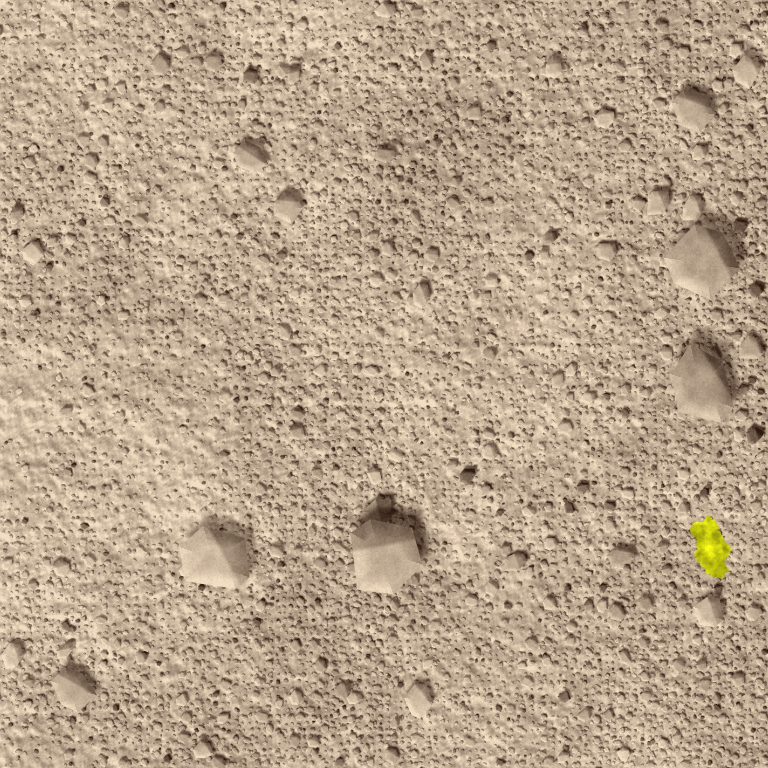
This texture is drawn by a WebGL 2 fragment shader. Its source:

```glsl
#version 300 es
precision highp float;

uniform vec2 u_resolution;
out vec4 fragColor;

const float TAU = 6.2831853;
const vec2 LIGHT = vec2(-0.5, -0.866);   // direction towards the sun
const int LAYERS = 5;
const float CELLS[LAYERS] = float[](112.0, 70.0, 40.0, 17.0, 5.0);
const float DENSITY[LAYERS] = float[](0.85, 0.72, 0.48, 0.17, 0.24);
const float GROUND_TONE = 0.765;
const float RELIEF = 0.62;
const float SHADOW_REACH = 0.42;
const float SHADOW_DEPTH = 0.56;
const float BEVEL_CONTRAST = 0.17;
const vec2 LICHEN_POS = vec2(0.928, 0.283);
const vec3 LICHEN_COLOR = vec3(0.74, 0.75, 0.06);

float hash(vec2 p) {
    vec3 q = fract(p.xyx * 0.1031);
    q += dot(q, q.yzx + 33.33);
    return fract((q.x + q.y) * q.z);
}

float noise(vec2 p) {
    vec2 i = floor(p), f = fract(p);
    f = f * f * (3.0 - 2.0 * f);
    return mix(mix(hash(i), hash(i + vec2(1, 0)), f.x),
               mix(hash(i + vec2(0, 1)), hash(i + vec2(1, 1)), f.x), f.y);
}

float fbm(vec2 p) {
    float sum = 0.0, amp = 0.5;
    for (int i = 0; i < 4; i++) {
        sum += amp * noise(p);
        p = mat2(1.6, 1.2, -1.2, 1.6) * p + 7.3;
        amp *= 0.55;
    }
    return sum;
}

// Irregular convex stone: x = signed distance, y = how far its nearest side faces the light
vec2 stone(vec2 q, vec2 id) {
    vec2 result = vec2(-9.0, 0.0);
    for (int k = 0; k < 6; k++) {
        float n = float(k);
        float angle = (n + 0.5 * hash(id + n * 3.7)) * TAU / 6.0;
        vec2 dir = vec2(cos(angle), sin(angle));
        float d = dot(q, dir) - 0.7 - 0.3 * hash(id + n * 5.1 + 19.0);
        if (d > result.x) result = vec2(d, dot(dir, LIGHT));
    }
    return result;
}

// Share of gravel against bare dust
float gravelAmount(vec2 p) {
    float patches = fbm(p * 4.5 + 3.0) - 0.47;
    return clamp(0.72 + 1.5 * patches + 0.4 * (p.x - 0.45), 0.15, 1.15);
}

// One grid of scattered stones, painted over the tone so far
float addStones(float tone, vec2 p, float cells, float density, float layer) {
    vec2 grid = p * cells;
    float pixel = cells / u_resolution.y;
    bool rock = cells < 10.0;
    for (int j = -1; j <= 1; j++)
    for (int i = -1; i <= 1; i++) {
        vec2 cell = floor(grid) + vec2(i, j);
        vec2 id = cell + 41.0 * layer + 11.0;
        vec2 center = cell + 0.25 + 0.5 * vec2(hash(id + 0.3), hash(id + 7.7));
        float amount = rock ? 1.0 : gravelAmount(center / cells);
        if (hash(id + 2.9) > density * amount) continue;

        float size = hash(id + 13.1);
        float radius = rock ? mix(0.12, 0.33, size) : mix(0.2, 0.42, size * size);
        float turn = hash(id + 23.0) * TAU;
        vec2 axis = vec2(cos(turn), sin(turn));
        vec2 q = (grid - center) / radius;
        q += axis * dot(q, axis) * 0.4 * hash(id + 31.0);
        float aa = 0.8 * pixel / radius;

        // Cast shadow on the side away from the light
        float shade = stone(q + LIGHT * SHADOW_REACH, id).x;
        float depth = SHADOW_DEPTH * mix(0.6, 1.1, hash(id + 37.0));
        tone *= 1.0 - depth * (1.0 - smoothstep(-aa - 0.12, aa + 0.12, shade));

        // Pale top, bevelled rim and a darker face behind the ridge
        vec2 body = stone(q, id);
        float rim = smoothstep(-0.5, -0.05, body.x);
        vec2 ridgeDir = normalize(axis * 0.7 - LIGHT);
        float ridge = dot(q, ridgeDir) - 0.15 - 0.5 * hash(id + 43.0);
        float back = smoothstep(-aa - 0.05, aa + 0.05, ridge);
        float face = 0.75 + 0.15 * (hash(id + 47.0) - 0.5);
        face -= 0.28 * step(0.94, hash(id + 53.0));
        face += BEVEL_CONTRAST * rim * body.y - 0.17 * back;
        face += 0.16 * (fbm(p * 70.0 + id) - 0.47);
        tone = mix(tone, face, 1.0 - smoothstep(-aa, aa, body.x));
    }
    return tone;
}

void main() {
    vec2 p = gl_FragCoord.xy / u_resolution.y;

    // Dusty ground with broad patches and grainy relief
    float grain = fbm(p * 75.0) - fbm((p + LIGHT * 0.005) * 75.0);
    float tone = GROUND_TONE + RELIEF * grain;
    tone += 0.16 * (fbm(p * 22.0 + 5.0) - 0.47);

    // Gravel from fine to coarse
    for (int i = 0; i < LAYERS; i++)
        tone = addStones(tone, p, CELLS[i], DENSITY[i], float(i));

    tone += 0.22 * (fbm(p * 5.0 + 17.0) - 0.47);
    tone += 0.05 * (0.5 - p.x) + 0.05 * (hash(floor(p * 512.0)) - 0.5);
    tone = clamp(tone, 0.18, 0.95);
    vec3 color = tone + vec3(0.0, -0.08, -0.105 - 0.09 * tone);

    // Small tuft of lichen with a ragged edge
    vec2 tuft = (p - LICHEN_POS) / vec2(0.026, 0.048);
    tuft.x += 0.45 * tuft.y;
    float edge = length(tuft) + 1.1 * (fbm(p * 55.0) - 0.47);
    float leaf = 0.55 + 1.0 * fbm(p * 90.0 + 2.0);
    color = mix(color, LICHEN_COLOR * leaf, 1.0 - smoothstep(0.75, 0.88, edge));

    fragColor = vec4(color, 1.0);
}
```
